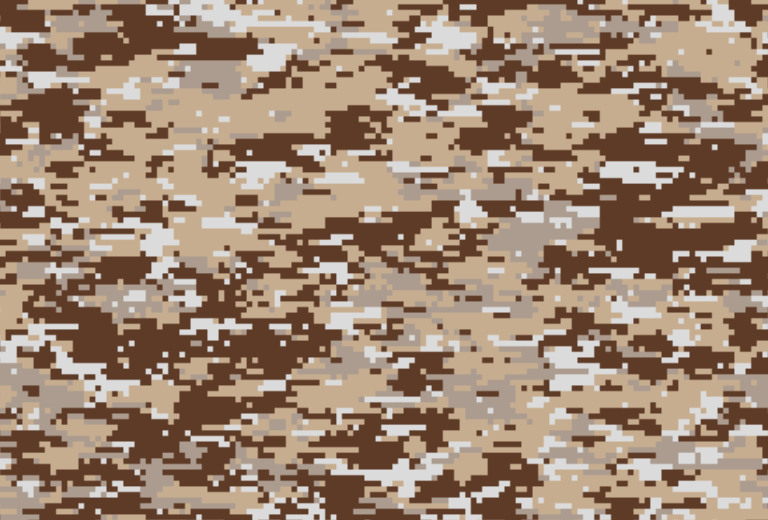
This pattern is drawn by a Shadertoy shader. Its source:

```glsl
// Desert digital camouflage: four flat colours on a grid of square cells.
// Wide value noise shapes the patches, row-wise dashes fray their borders,
// and the four nearest cells are blended for smooth edges.

#define CELLS_ACROSS 137.0
#define EDGE_WIDTH 0.30
#define PATCH_SIZE vec2(12.5, 5.5)
#define CLUMP_SIZE vec2(5.5, 2.3)
#define FLECK_SIZE vec2(5.5, 2.6)
#define BROWN_LEVEL 0.517
#define TAUPE_LEVEL 0.570
#define WHITE_LEVEL 0.710
#define STRAY_DASHES 0.04
#define WHITE_SPECKS 0.012

const vec3 BROWN = vec3(0.37, 0.23, 0.15);
const vec3 TAN   = vec3(0.78, 0.68, 0.56);
const vec3 TAUPE = vec3(0.67, 0.61, 0.56);
const vec3 WHITE = vec3(0.86, 0.86, 0.86);

float hash(vec2 p) {
    vec3 q = fract(p.xyx * 0.1031);
    q += dot(q, q.yzx + 33.33);
    return fract((q.x + q.y) * q.z);
}

float valueNoise(vec2 p) {
    vec2 i = floor(p);
    vec2 f = fract(p);
    f = f * f * (3.0 - 2.0 * f);
    float low  = mix(hash(i), hash(i + vec2(1.0, 0.0)), f.x);
    float high = mix(hash(i + vec2(0.0, 1.0)), hash(i + vec2(1.0)), f.x);
    return mix(low, high, f.y);
}

// One random value per horizontal run; run length differs from row to row.
float dashNoise(vec2 cell, float seed) {
    float row = cell.y + seed;
    float runLength = mix(1.2, 5.5, hash(vec2(row, seed)));
    float run = floor(cell.x / runLength + 9.0 * hash(vec2(seed, row)));
    return hash(vec2(run + seed, row));
}

// Large patches, smaller clumps and frayed rows in one field.
float patchField(vec2 cell, float seed) {
    return 0.40 * valueNoise(cell / PATCH_SIZE + seed)
         + 0.38 * valueNoise(cell / CLUMP_SIZE + seed * 2.0)
         + 0.22 * dashNoise(cell, seed);
}

vec3 cellColour(vec2 cell) {
    // Ground: brown against light, with stray dashes swapping the two
    bool isBrown = patchField(cell, 31.0) > BROWN_LEVEL;
    if (dashNoise(cell, 83.0) < STRAY_DASHES) isBrown = !isBrown;

    // Light areas split into tan and taupe
    bool isTaupe = patchField(cell, 157.0) > TAUPE_LEVEL;
    vec3 colour = isBrown ? BROWN : (isTaupe ? TAUPE : TAN);

    // White flecks: short ragged clumps and single cells
    float fleck = 0.68 * valueNoise(cell / FLECK_SIZE + 211.0)
                + 0.32 * dashNoise(cell, 263.0);
    bool isSpeck = hash(cell + 307.0) < WHITE_SPECKS;
    return (fleck > WHITE_LEVEL || isSpeck) ? WHITE : colour;
}

void mainImage(out vec4 fragColor, in vec2 fragCoord) {
    float pixel = CELLS_ACROSS / iResolution.x;
    vec2 p = fragCoord * pixel;

    // Blend across the nearest cell corner
    vec2 corner = floor(p + 0.5);
    vec2 w = clamp((p - corner) / max(EDGE_WIDTH, pixel) + 0.5, 0.0, 1.0);
    vec3 below = mix(cellColour(corner - 1.0),
                     cellColour(corner - vec2(0.0, 1.0)), w.x);
    vec3 above = mix(cellColour(corner - vec2(1.0, 0.0)),
                     cellColour(corner), w.x);
    fragColor = vec4(mix(below, above, w.y), 1.0);
}
```
